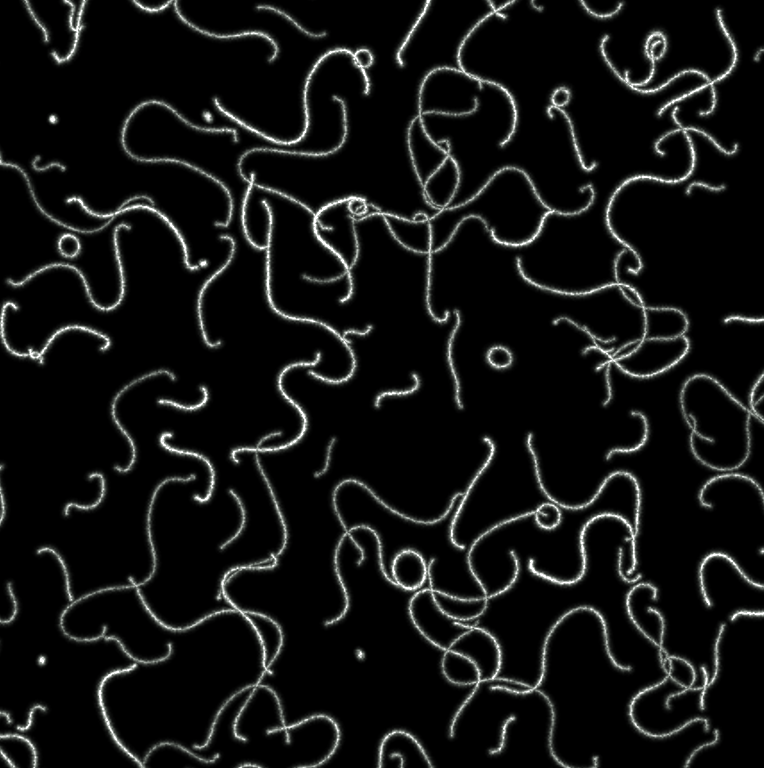
Reproduce this pattern procedurally as a Shadertoy shader.

```glsl
vec4 hash4(vec2 p) {
    vec4 q = fract(p.xyxy * vec4(0.1031, 0.1030, 0.0973, 0.1099));
    q += dot(q, q.wzxy + 33.33);
    return fract((q.xxyz + q.yzzw) * q.zywx);
}

float valueNoise(vec2 p) {
    vec2 i = floor(p), f = smoothstep(0.0, 1.0, fract(p));
    float low = mix(hash4(i).x, hash4(i + vec2(1, 0)).x, f.x);
    float high = mix(hash4(i + vec2(0, 1)).x, hash4(i + vec2(1, 1)).x, f.x);
    return mix(low, high, f.y);
}

float segmentDistance(vec2 p, vec2 a, vec2 b) {
    vec2 ap = p - a, ab = b - a;
    return length(ap - ab * clamp(dot(ap, ab) / dot(ab, ab), 0.0, 1.0));
}

// Bright core with a soft halo
float fiberGlow(float d) {
    return exp(-(sqrt(d * d + 6.4e-7) - 0.0008) / 0.0024);
}

// Direction of a strand at signed arc length s
float heading(float s, float arm, vec4 shape, vec4 bend) {
    float wave = sin(s * mix(18.0, 31.0, bend.x) + 6.28 * bend.y);
    float ripple = sin(s * 63.0 + 6.28 * bend.z);
    float hook = (bend.w - 0.5) * 4.5 * smoothstep(arm - 0.022, arm, abs(s));
    return 6.28 * shape.x + 1.25 * wave + 0.22 * ripple + (shape.y - 0.5) * 14.0 * s + hook;
}

// A meandering strand, traced from its middle towards both ends
float strand(vec2 p, vec2 middle, float arm, vec4 shape, vec4 bend) {
    const int STEPS = 18;
    float stride = arm / float(STEPS), nearest = 1.0, bulbs = 0.0;
    for (int side = -1; side <= 1; side += 2) {
        vec2 a = middle;
        for (int i = 0; i < STEPS; i++) {
            float angle = heading(float(side) * stride * (float(i) + 0.5), arm, shape, bend);
            vec2 b = a + float(side) * stride * vec2(cos(angle), sin(angle));
            nearest = min(nearest, segmentDistance(p, a, b));
            a = b;
        }
        // Some ends swell into a small knot
        float knot = side < 0 ? step(0.55, shape.w) : step(0.65, bend.z);
        vec2 toEnd = p - a;
        bulbs += knot * 0.6 * exp(-dot(toEnd, toEnd) / 1.6e-5);
    }
    return max(mix(0.5, 1.02, shape.z) * fiberGlow(nearest), bulbs);
}

// One strand per cell, reaching into the cells around it
float strandLayer(vec2 p) {
    const float CELLS = 9.0;
    vec2 home = floor(p * CELLS);
    float light = 0.0;
    for (int y = -2; y <= 2; y++) {
        for (int x = -2; x <= 2; x++) {
            vec2 cell = home + vec2(x, y) + 40.0;
            vec4 place = hash4(cell);
            vec2 middle = (cell - 40.0 + place.xy) / CELLS;
            float arm = mix(0.026, 0.21, place.z * place.z);
            if (distance(p, middle) > arm + 0.015) continue;
            light = max(light, strand(p, middle, arm, hash4(cell + 71.3), hash4(cell + 137.7)));
        }
    }
    return light;
}

// Sparse closed loops and bright specks
float loopLayer(vec2 p) {
    const float CELLS = 5.0;
    vec2 cell = floor(p * CELLS) + 90.0;
    vec4 place = hash4(cell), kind = hash4(cell + 19.1);
    vec2 q = p - (cell - 90.0 + mix(vec2(0.22), vec2(0.78), place.xy)) / CELLS;
    float angle = 6.28 * kind.x;
    q = mat2(cos(angle), sin(angle), -sin(angle), cos(angle)) * q;
    q.x *= mix(0.7, 1.0, kind.y);
    float ring = fiberGlow(abs(length(q) - mix(0.009, 0.022, kind.z * kind.z)));
    float speck = 1.2 * exp(-dot(q, q) / 2.2e-5);
    return place.z < 0.3 ? 0.85 * ring : (place.z > 0.82 ? speck : 0.0);
}

void mainImage(out vec4 fragColor, in vec2 fragCoord) {
    vec2 uv = fragCoord / iResolution.y;
    float light = max(strandLayer(uv), loopLayer(uv));

    // Fine grain and slow changes of brightness along the strands
    float grain = mix(0.62, 1.38, valueNoise(uv * 430.0));
    float drift = mix(0.78, 1.22, valueNoise(uv * 24.0 + 50.0));
    light = clamp(light * grain * drift - 0.012, 0.0, 1.0);

    vec3 tint = mix(vec3(0.93, 1.0, 0.93), vec3(1.0), light * light);
    fragColor = vec4(tint * light, 1.0);
}
```
